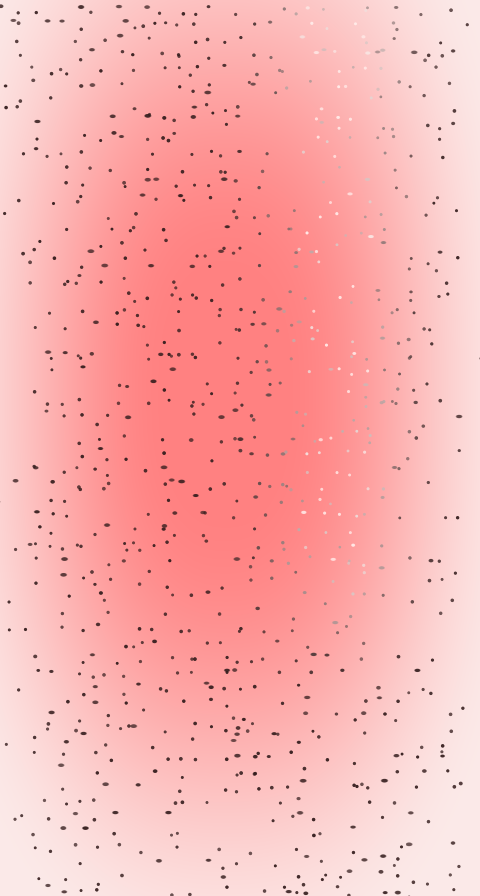
A WebGL 2 fragment shader for this background:

```glsl
#version 300 es
precision highp float;
// A tall coral glow fading to pale pink, sprinkled with fine specks.
// The glow is a superellipse falloff; the specks are jittered grid cells thinned
// by gradient noise, dark in general and bright along a lit band on the right.

uniform vec2 u_resolution;
out vec4 outColor;

const vec3 CORAL = vec3(1.0, 0.505, 0.505);
const vec3 PALE = vec3(0.985, 0.915, 0.91);
const vec3 SOOT = vec3(0.20, 0.11, 0.11);
const vec3 SPARK = vec3(1.0, 0.93, 0.92);

vec2 hash2(vec2 p) {
    vec3 q = fract(p.xyx * vec3(0.1031, 0.1030, 0.0973));
    q += dot(q, q.yzx + 33.33);
    return fract((q.xx + q.yz) * q.zy);
}

float cornerSlope(vec2 cell, vec2 offset) {
    return dot(hash2(cell) * 2.0 - 1.0, offset);
}

// Gradient noise, roughly -0.7 to 0.7
float gradientNoise(vec2 p) {
    vec2 i = floor(p), f = fract(p);
    vec2 w = f * f * f * (f * (f * 6.0 - 15.0) + 10.0);
    vec2 e = vec2(1.0, 0.0);
    float low = mix(cornerSlope(i, f), cornerSlope(i + e.xy, f - e.xy), w.x);
    float high = mix(cornerSlope(i + e.yx, f - e.yx), cornerSlope(i + e.xx, f - e.xx), w.x);
    return mix(low, high, w.y);
}

// Superellipse distance: 1 on the boundary
float superellipse(vec2 p, vec2 radii, float power) {
    vec2 q = pow(abs(p / radii), vec2(power));
    return pow(q.x + q.y, 1.0 / power);
}

vec3 glow(vec2 uv) {
    float d = superellipse(uv - vec2(0.47, 0.56), vec2(0.5, 0.53), 2.4);
    return mix(CORAL, PALE, smoothstep(0.23, 1.27, d));
}

// Strength of the light that turns specks from soot to spark
float litBand(vec2 uv) {
    float across = (uv.x - 0.71) / 0.12;
    return exp(-across * across) * smoothstep(0.22, 0.42, uv.y);
}

// Chance of a speck: thin near the sides, clumped by noise
float speckChance(vec2 uv, vec2 p) {
    float sides = smoothstep(-0.02, 0.13, uv.x) * smoothstep(1.03, 0.88, uv.x);
    float gap = 1.0 - 0.5 * smoothstep(0.22, 0.0, length(uv - vec2(0.8, 0.27)));
    return sides * gap * (0.27 + 0.35 * gradientNoise(p * 9.0));
}

// One layer of jittered specks laid over a base colour
vec3 addSpecks(vec3 base, vec2 p, float aspect, float cellSize, float seed, float pixel) {
    vec2 cell = floor(p / cellSize);
    vec2 jitter = hash2(cell + seed);
    vec2 traits = hash2(cell + seed + 57.0);
    vec2 center = (cell + mix(vec2(0.2), vec2(0.8), jitter)) * cellSize;
    vec2 uv = center / vec2(1.0, aspect);

    float lit = clamp(litBand(uv) * mix(0.65, 1.4, traits.y), 0.0, 1.0);
    float present = step(traits.x, speckChance(uv, center));
    float stretch = mix(1.0, 1.8, smoothstep(0.65, 1.0, jitter.y));
    float radius = mix(0.0030, 0.0039, traits.y) * mix(1.0, 0.85, lit);
    float d = length((p - center) * vec2(1.0 / stretch, 1.0)) - radius;
    float cover = present * smoothstep(0.6 * pixel, -0.6 * pixel, d);
    float opacity = mix(0.7, 0.95, jitter.x);
    return mix(base, mix(SOOT, SPARK, lit), cover * opacity);
}

void main() {
    vec2 uv = gl_FragCoord.xy / u_resolution;
    vec2 p = gl_FragCoord.xy / u_resolution.x;
    float aspect = u_resolution.y / u_resolution.x;
    float pixel = 1.0 / u_resolution.x;

    vec3 color = glow(uv);
    // Two offset grids let neighbouring specks touch and cluster
    for (int i = 0; i < 2; i++) {
        float layer = float(i);
        vec2 shift = vec2(0.013, 0.017) * layer;
        color = addSpecks(color, p + shift, aspect, 0.030 + 0.003 * layer, 11.0 + 83.0 * layer, pixel);
    }
    outColor = vec4(color, 1.0);
}
```
